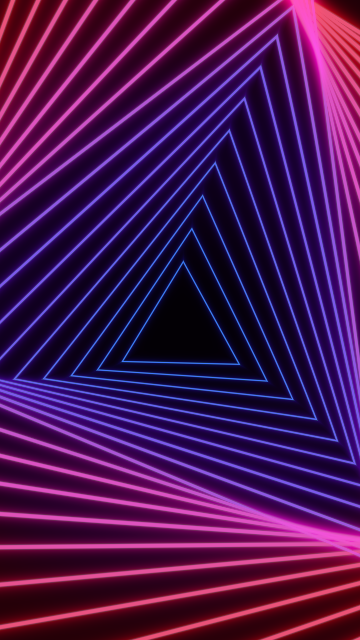
This background is drawn by a Shadertoy shader. Its source:

```glsl
// Neon tunnel of nested triangles that grow, twist one way and then swing back.
// Each ring is a triangle distance function drawn as a bright core with a soft
// halo; the hue runs from blue in the middle through violet to crimson outside.

#define RINGS 21
#define FIRST_RADIUS 0.1055   // centre to corner, in canvas heights
#define RADIUS_STEP 0.0477
#define FIRST_ANGLE 1.4       // degrees, clockwise
#define TWIST 2.36            // degrees per ring
#define SWING_BACK 7.0        // degrees per ring beyond the turn
#define TURN_RING 9.0
#define HALO 0.85
#define HUE_SPREAD 9.0        // extra hue steps per canvas height of distance

// Signed distance to an upright triangle, positive outside
float triangle(vec2 p, float radius) {
    return max(-p.y, abs(p.x) * 0.866 + p.y * 0.5) - 0.5 * radius;
}

// Blend of four colours spread along the hue step
vec3 ramp(float hue, vec3 inner, vec3 middle, vec3 outer, vec3 rim) {
    vec3 c = mix(inner, middle, smoothstep(0.0, 6.5, hue));
    c = mix(c, outer, smoothstep(6.5, 11.5, hue));
    return mix(c, rim, smoothstep(12.0, 19.0, hue));
}

vec3 coreColor(float hue) {
    return ramp(hue, vec3(0.24, 0.48, 1.0), vec3(0.47, 0.35, 0.93),
                vec3(0.87, 0.32, 0.76), vec3(0.92, 0.32, 0.46));
}

vec3 haloColor(float hue) {
    return ramp(hue, vec3(0.06, 0.04, 0.50), vec3(0.28, 0.01, 0.72),
                vec3(0.72, 0.01, 0.50), vec3(0.82, 0.00, 0.06));
}

// The centre drifts along a curve, then slides down and right after the turn
vec2 ringCenter(float ring) {
    float k = min(ring, TURN_RING);
    float past = max(ring - TURN_RING, 0.0);
    float slide = 0.0013 * past * (past - 4.0);
    return vec2(0.0026 + 0.006 * k - 0.000083 * k * k * k + max(slide, 0.0),
                -0.0143 + 0.0038 * k + 0.00026 * k * k - slide);
}

void mainImage(out vec4 fragColor, in vec2 fragCoord) {
    vec2 p = (fragCoord - 0.5 * iResolution.xy) / iResolution.y;
    float pixel = 1.0 / iResolution.y;

    // Dark ground: black core, violet middle, wine red edges
    float reach = length(p - ringCenter(0.0));
    vec3 color = mix(vec3(0.012, 0.0, 0.02), vec3(0.055, 0.0, 0.10),
                     smoothstep(0.04, 0.28, reach));
    color = mix(color, vec3(0.12, 0.0, 0.025), smoothstep(0.32, 0.52, reach));
    vec3 cores = vec3(0.0);
    float hueShift = HUE_SPREAD * max(reach - 0.33, 0.0);

    for (int i = 0; i < RINGS; i++) {
        float ring = float(i);
        float angle = radians(FIRST_ANGLE + TWIST * ring
                              - SWING_BACK * max(ring - TURN_RING, 0.0));
        float c = cos(angle), s = sin(angle);
        vec2 q = p - ringCenter(ring);
        q = vec2(c * q.x - s * q.y, s * q.x + c * q.y);
        float d = abs(triangle(q, FIRST_RADIUS + RADIUS_STEP * ring));

        // Outer rings are thicker and glow wider
        float growth = smoothstep(0.0, 14.0, ring);
        float halfWidth = mix(0.0009, 0.0040, growth);
        float haloWidth = mix(0.0035, 0.0085, growth);
        float core = 1.0 - smoothstep(0.6 * halfWidth - 0.4 * pixel,
                                      1.25 * halfWidth + 0.8 * pixel, d);
        float hue = ring + hueShift;
        vec3 halo = HALO * haloColor(hue) * exp(-d / haloWidth);

        color = 1.0 - (1.0 - color) * (1.0 - halo);
        cores = max(cores, core * coreColor(hue));
    }

    fragColor = vec4(max(color, cores), 1.0);
}
```
